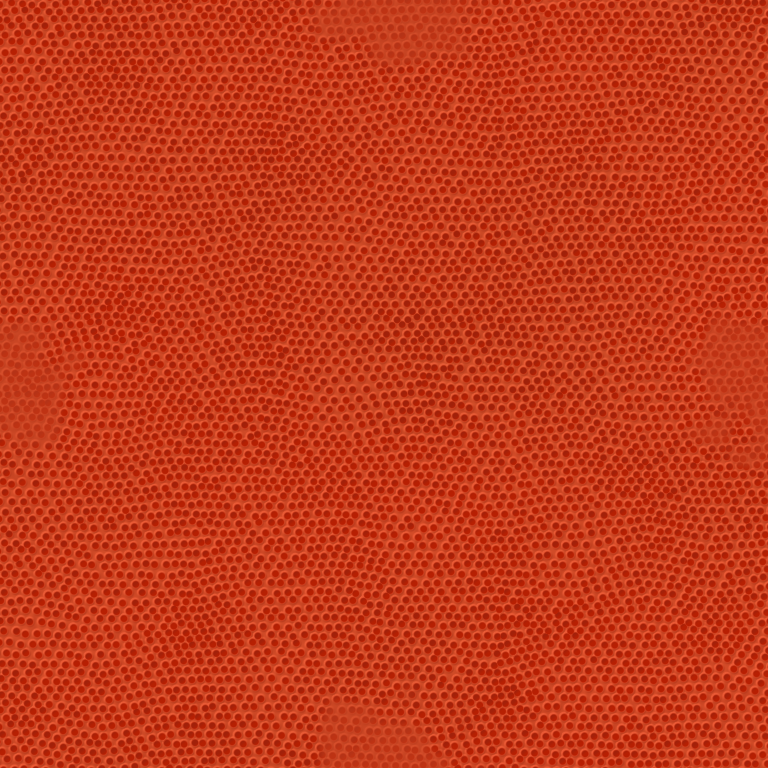
Give the GLSL for this texture, as a WebGL 1 fragment shader.

```glsl
precision highp float;
// Pebbled orange leather: small round dark red dots packed on a jittered
// hexagonal grid with bent rows. Each dot has a soft red edge and a lit and a
// shaded rim; slow noise drifts the tint, and worn border patches fade the dots.

uniform vec2 u_resolution;

const float DOTS_ACROSS = 76.0;
const float ROW_HEIGHT = 0.866;    // row spacing, in dot spacings
const float JITTER = 0.15;         // random shift of each dot
const float BEND = 0.75;           // bending of the rows
const float BEND_SCALE = 0.13;
const float DOT_RADIUS = 0.315;
const float DOT_SOFTNESS = 0.07;
const float EDGE_WIDTH = 0.055;    // red band around each dot
const float RIM_RADIUS = 0.46;
const float RIM_WIDTH = 0.10;
const float RIM_STRENGTH = 1.25;
const float WORN_RADIUS = 0.10;
const float WORN_FADE = 0.55;
const vec2 LIGHT_DIR = vec2(-0.6, 0.8);

const vec3 LEATHER = vec3(0.815, 0.295, 0.153);
const vec3 LEATHER_SHADE = vec3(0.74, 0.24, 0.118);
const vec3 RIM_LIGHT = vec3(0.91, 0.355, 0.207);
const vec3 DOT_EDGE = vec3(0.80, 0.225, 0.10);
const vec3 DOT_DARK = vec3(0.635, 0.13, 0.04);
const vec3 DOT_RED = vec3(0.715, 0.125, 0.01);

float hash(vec2 p) {
  return fract(sin(dot(p, vec2(127.1, 311.7))) * 43758.5453);
}

vec2 hash2(vec2 p) {
  return vec2(hash(p), hash(p + vec2(37.3, 17.9)));
}

float noise(vec2 p) {
  vec2 cell = floor(p);
  vec2 f = fract(p);
  f = f * f * (3.0 - 2.0 * f);
  float low = mix(hash(cell), hash(cell + vec2(1.0, 0.0)), f.x);
  float high = mix(hash(cell + vec2(0.0, 1.0)), hash(cell + 1.0), f.x);
  return mix(low, high, f.y);
}

// Smooth displacement of the dot centers, which leaves the dots round.
vec2 bend(vec2 p) {
  vec2 w = p * BEND_SCALE;
  return (vec2(noise(w), noise(w + 43.7)) - 0.5) * 2.0 * BEND;
}

// Returns offset from the nearest dot (xy), its random value (z), relief (w).
vec4 pebbles(vec2 p) {
  vec2 unbent = p - bend(p);
  float row = floor(unbent.y / ROW_HEIGHT);
  vec4 result = vec4(9.0, 9.0, 0.0, 0.0);
  for (int j = -1; j <= 1; j++) {
    float r = row + float(j);
    float shift = 0.5 * mod(r, 2.0);
    float column = floor(unbent.x - shift);
    for (int i = -1; i <= 1; i++) {
      vec2 id = vec2(column + float(i), r);
      vec2 center = vec2(id.x + 0.5 + shift, (r + 0.5) * ROW_HEIGHT);
      center += bend(center) + (hash2(id) - 0.5) * 2.0 * JITTER;
      vec2 offset = p - center;
      float d = length(offset);
      float band = (d - RIM_RADIUS) / RIM_WIDTH;
      float facing = dot(offset, LIGHT_DIR) / max(d, 0.001);
      result.w += RIM_STRENGTH * (facing + 0.12) * exp(-band * band);
      if (d < length(result.xy)) result.xyz = vec3(offset, hash(id + 71.7));
    }
  }
  return result;
}

// Worn spots centred on the middle of each border.
float wornPatch(vec2 uv) {
  vec2 fromCorner = abs(fract(uv + 0.5) - 0.5);
  vec2 fromCenter = abs(uv - 0.5);
  float d = min(length(vec2(fromCenter.x, fromCorner.y)),
                length(vec2(fromCorner.x, fromCenter.y)));
  d += (noise(uv * 30.0) - 0.5) * 0.09;
  return 1.0 - smoothstep(WORN_RADIUS * 0.6, WORN_RADIUS * 1.15, d);
}

void main() {
  vec2 uv = gl_FragCoord.xy / u_resolution;
  vec2 p = gl_FragCoord.xy / min(u_resolution.x, u_resolution.y) * DOTS_ACROSS;

  vec4 pebble = pebbles(p);
  float d = length(pebble.xy);
  float drift = noise(uv * 5.0 + 5.3);
  float grain = noise(p * 2.3 + 19.1);

  // Leather between the dots, lit and shaded by their rims.
  vec3 ground = mix(LEATHER_SHADE, LEATHER, 0.45 + 0.7 * grain);
  ground = mix(ground, RIM_LIGHT, clamp(pebble.w, 0.0, 1.0));
  ground = mix(ground, LEATHER_SHADE, clamp(-pebble.w, 0.0, 1.0));

  // Dots: dark on the lit side, redder on the far side.
  float redness = 0.5 - 1.5 * dot(pebble.xy, LIGHT_DIR);
  redness += 0.7 * (pebble.z - 0.5) + 0.4 * (drift - 0.5);
  vec3 core = mix(DOT_DARK, DOT_RED, smoothstep(0.1, 0.9, redness));
  float edgeRadius = DOT_RADIUS + EDGE_WIDTH;
  float edge = 1.0 - smoothstep(edgeRadius - DOT_SOFTNESS, edgeRadius + DOT_SOFTNESS, d);
  float dotMask = 1.0 - smoothstep(DOT_RADIUS - DOT_SOFTNESS, DOT_RADIUS + DOT_SOFTNESS, d);
  vec3 color = mix(mix(ground, DOT_EDGE, edge), core, dotMask);

  // Worn patches lose contrast, then the whole sheet drifts in tint.
  color = mix(color, mix(LEATHER, LEATHER_SHADE, 0.6), WORN_FADE * wornPatch(uv));
  color *= mix(vec3(0.99, 1.01, 1.0), vec3(1.01, 0.985, 1.0), drift);
  gl_FragColor = vec4(color, 1.0);
}
```
